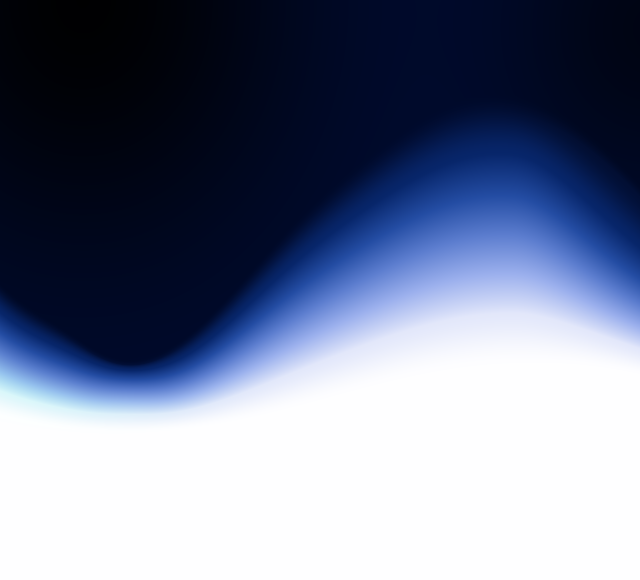
A Shadertoy shader for this background:

```glsl
// Soft blue glow rising from a white wave into a near-black navy sky.

const float PI = 3.14159265;

float bell(float x, float center, float width) {
    float d = (x - center) / width;
    return exp(-d * d);
}

// Cosine wave with a valley at the given x and a crest half a period later.
float wave(float x, float middle, float swing, float valley, float halfPeriod) {
    return middle - swing * cos(PI * (x - valley) / halfPeriod);
}

// Height where the white ground becomes solid.
float groundHeight(float x) {
    return wave(x, 0.322, 0.063, 0.2, 0.62);
}

// Height where the glow fades into the sky.
float glowHeight(float x) {
    return wave(x, 0.583, 0.2225, 0.21, 0.57)
         + 0.056 * bell(x, 0.43, 0.16)
         + 0.02 * bell(x, 0.1, 0.07);
}

// Navy sky with darker pools in the upper corners.
vec3 skyColor(vec2 p) {
    vec3 navy = vec3(0.0, 0.043, 0.19);
    float leftPool = bell(length((p - vec2(0.13, 1.0)) * vec2(1.0, 0.75)), 0.0, 0.34);
    float rightPool = bell(length((p - vec2(1.02, 0.95)) * vec2(1.0, 0.8)), 0.0, 0.23);
    return navy * (1.0 - 0.97 * leftPool) * (1.0 - 0.6 * rightPool);
}

// Blend toward the next color between two positions on the ramp.
vec3 rampStep(vec3 color, vec3 next, float start, float end, float t) {
    return mix(color, next, clamp((t - start) / (end - start), 0.0, 1.0));
}

// Sky at 0, through deep blue and periwinkle, to white at 1.
vec3 glowRamp(vec3 sky, float t) {
    vec3 color = mix(sky, vec3(0.03, 0.15, 0.42), smoothstep(-0.08, 0.19, t));
    color = rampStep(color, vec3(0.14, 0.30, 0.64), 0.17, 0.34, t);
    color = rampStep(color, vec3(0.36, 0.49, 0.81), 0.34, 0.50, t);
    color = rampStep(color, vec3(0.61, 0.69, 0.93), 0.50, 0.66, t);
    color = rampStep(color, vec3(0.88, 0.90, 0.98), 0.66, 0.82, t);
    return mix(color, vec3(0.995, 0.995, 1.0), smoothstep(0.78, 1.04, t));
}

void mainImage(out vec4 fragColor, in vec2 fragCoord) {
    vec2 p = fragCoord / iResolution.xy;

    // Position inside the glow: 0 at its upper edge, 1 at the ground.
    float top = glowHeight(p.x);
    float t = (top - p.y) / (top - groundHeight(p.x));

    // The valley brightens sooner and the right side later.
    float pace = 1.0 - 0.27 * bell(p.x, 0.2, 0.07) + 0.45 * smoothstep(0.8, 1.0, p.x);
    t = t > 0.0 ? pow(t, pace) : t;

    vec3 color = glowRamp(skyColor(p), t);

    // Cool cyan tint along the left rim.
    float rim = bell(p.x, 0.0, 0.24) * bell(t, 0.74, 0.17);
    color += rim * vec3(-0.04, 0.08, 0.0);

    fragColor = vec4(clamp(color, 0.0, 1.0), 1.0);
}
```
